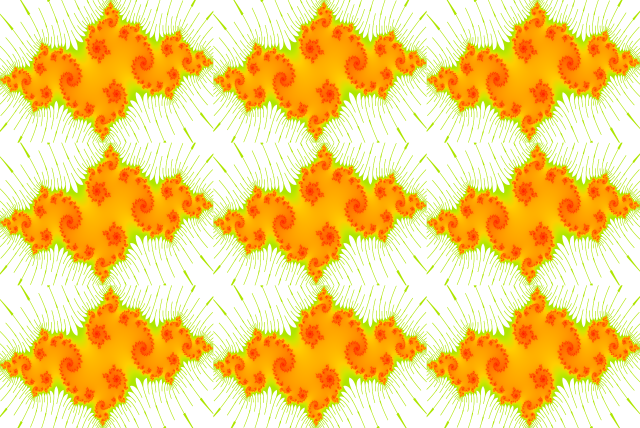
Write a Shadertoy shader that draws this pattern.

```glsl
const vec2 REPEATS = vec2(3.0, 3.0);
const vec2 TILE_SPAN = vec2(3.06, 1.75);
const vec2 JULIA_SEED = vec2(-0.8, -0.2);
const vec3 PAPER = vec3(1.0);
const float ESCAPE_RADIUS = 14.0;
const int FRINGE_STEP = 6;
const int MAX_STEPS = 160;
const int SAMPLES = 3;

vec2 complexSquare(vec2 z) {
    return vec2(z.x * z.x - z.y * z.y, 2.0 * z.x * z.y);
}

// Green through yellow and orange to red, by doublings of the escape time
vec3 escapeColor(float steps) {
    float t = max(log2(max(steps, 1.0) / 8.0), 0.0);
    return vec3(min(0.68 + 0.5 * t, 1.0), clamp(0.98 - 0.27 * t, 0.03, 0.9), 0.0);
}

// Coverage of the thin rays where an iterate lies close to either axis
float axisRay(vec2 z, float stretch, float reach, float minWidth, float blur) {
    float dist = min(abs(z.x), abs(z.y)) / stretch;
    float width = max(reach / stretch, minWidth);
    return 1.0 - smoothstep(width - blur, width + blur, dist);
}

vec3 juliaColor(vec2 z, vec2 seed, float blur) {
    float stretch = 1.0;
    float ink = 1.0;
    float steps = float(MAX_STEPS);
    for (int i = 1; i <= MAX_STEPS; i++) {
        stretch *= 2.0 * length(z);
        z = complexSquare(z) + seed;
        float radius = length(z);
        bool escaped = radius > ESCAPE_RADIUS;

        // Outside the fringe only the rays stay coloured
        if (i == FRINGE_STEP || (escaped && i < FRINGE_STEP)) {
            ink = axisRay(z, max(stretch, 1e-4), 1.2, 0.004, blur);
        }
        if (escaped) {
            steps = float(i) - log2(log(radius) / log(ESCAPE_RADIUS));
            break;
        }
    }
    return mix(PAPER, escapeColor(steps), ink);
}

vec3 tileColor(vec2 uv, float blur) {
    vec2 z = (fract(uv * REPEATS) - 0.5) * TILE_SPAN;
    return juliaColor(z, JULIA_SEED, blur);
}

void mainImage(out vec4 fragColor, in vec2 fragCoord) {
    float count = float(SAMPLES);
    float blur = 0.5 * REPEATS.x * TILE_SPAN.x / (iResolution.x * count);

    // Average a grid of samples inside each pixel
    vec3 sum = vec3(0.0);
    for (int y = 0; y < SAMPLES; y++) {
        for (int x = 0; x < SAMPLES; x++) {
            vec2 offset = (vec2(x, y) + 0.5) / count - 0.5;
            sum += tileColor((fragCoord + offset) / iResolution.xy, blur);
        }
    }
    fragColor = vec4(sum / (count * count), 1.0);
}
```
